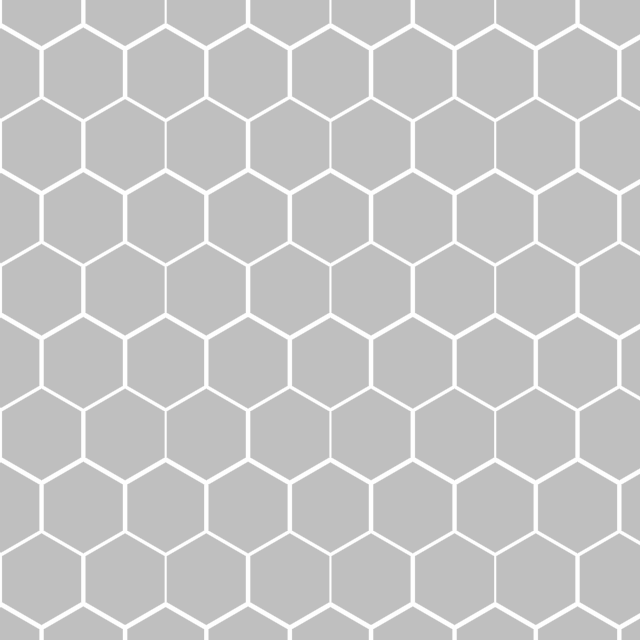
A three.js fragment shader for this pattern:

```glsl
// Honeycomb of grey hexagons divided by white lines, on a repeating tile.
// Each tile holds two zigzags of unequal weight joined by upright bars; it is
// slightly narrower than two cells, so the bars on its side seams are trimmed.

varying vec2 vUv;

const vec3 CELL_COLOR = vec3(0.75);
const vec3 LINE_COLOR = vec3(0.996);

const vec2 TILE_SIZE = vec2(0.2574, 0.22613);
const vec2 TILE_CENTER = vec2(0.1302, 0.8294);
const float CELL_WIDTH = 0.1305;
const float BAR_HALF = 0.00345;         // half widths of the lines
const float LIGHT_ZIGZAG_HALF = 0.0027;
const float HEAVY_ZIGZAG_HALF = 0.0037;
const float TAN_30 = 0.57735;
const float COS_30 = 0.86603;

// Wraps a point into the tile, measured from the tile centre.
vec2 wrapTile(vec2 p) {
  return (fract((p - TILE_CENTER) / TILE_SIZE + 0.5) - 0.5) * TILE_SIZE;
}

// Signed distance to the nearest line edge, negative inside a line.
float honeycombLines(vec2 p) {
  float halfHeight = 0.5 * TILE_SIZE.y;
  float column = abs(p.x - CELL_WIDTH * floor(p.x / CELL_WIDTH + 0.5));
  float zigzag = (column - 0.25 * CELL_WIDTH) * TAN_30;

  // Light zigzag through the centre, heavy one along the top and bottom.
  float aboveLight = p.y - zigzag;
  float insideHeavy = halfHeight - abs(p.y + zigzag);
  float light = abs(aboveLight) * COS_30 - LIGHT_ZIGZAG_HALF;
  float heavy = abs(insideHeavy) * COS_30 - HEAVY_ZIGZAG_HALF;

  // Bars shift by half a cell in alternate rows.
  bool lowerRow = aboveLight * insideHeavy < 0.0;
  float bar = (lowerRow ? column : 0.5 * CELL_WIDTH - column) - BAR_HALF;

  return min(bar, min(light, heavy));
}

void main() {
  float edge = 1.2 * fwidth(vUv.x);
  float lines = honeycombLines(wrapTile(vUv));
  float coverage = clamp(0.5 - lines / edge, 0.0, 1.0);
  gl_FragColor = vec4(mix(CELL_COLOR, LINE_COLOR, coverage), 1.0);
}
```
